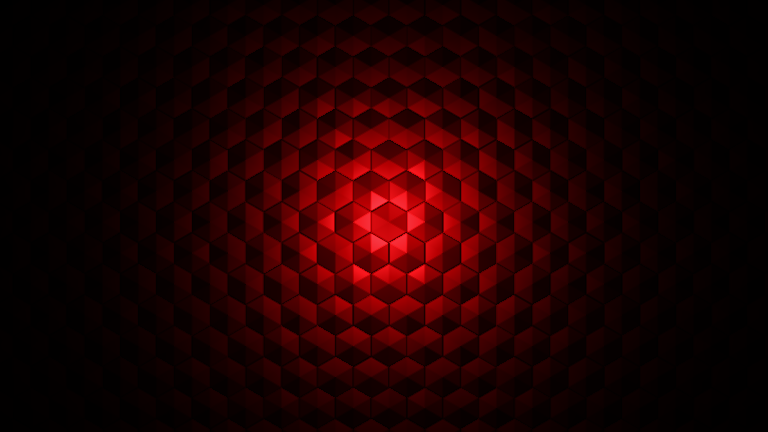
Write a Shadertoy shader that draws this background.

```glsl
// A wall of dark red hexagonal pyramids lit by one glow near the centre.
// Each hexagon splits into six flat facets; those facing the glow are brighter,
// and thin uneven seams separate the cells.

const float SECTOR = 1.04719755;               // 60 degrees
const float CELL_WIDTH = 0.0829;               // in canvas heights
const vec2 GLOW_OFFSET = vec2(0.0116, -0.014); // from the canvas centre

float hash(vec2 p) {
    return fract(sin(dot(p, vec2(127.1, 311.7))) * 43758.5453);
}

vec2 direction(float angle) {
    return vec2(cos(angle), sin(angle));
}

// Centre of the pointy-topped hexagon that holds p
vec2 hexCentre(vec2 p, float width) {
    vec2 pitch = width * vec2(1.0, 1.7320508);
    vec2 even = pitch * floor(p / pitch + 0.5);
    vec2 odd = pitch * (floor(p / pitch) + 0.5);
    return length(p - even) < length(p - odd) ? even : odd;
}

// Average light at distance r from the glow
float falloff(float r) {
    return 1.35 * exp(-5.7 * sqrt(r * r + 0.0115));
}

// Light on one facet of the pyramid at centre
float facetLight(vec2 centre, float sector, float r) {
    vec2 id = floor(centre / CELL_WIDTH * 4.0 + 0.5);
    vec2 toGlow = -centre / max(length(centre), 0.001);
    float facing = dot(direction(sector * SECTOR), toGlow);
    float contrast = mix(0.28, 0.65, smoothstep(0.0, 0.3, r));
    float variation = 0.86 + 0.28 * hash(id + mod(sector, 6.0) * 7.3);
    float glint = 0.3 * pow(max(facing, 0.0), 12.0) * exp(-r * r / 0.02);
    return falloff(r) * (1.0 + contrast * facing) * variation + glint;
}

// Deep red that turns slightly pink where the light is strong
vec3 redTone(float light) {
    float hot = max(light - 0.72, 0.0);
    return vec3(min(light, 0.97), 0.35 * hot, 0.012 * light + 0.4 * hot);
}

void mainImage(out vec4 fragColor, in vec2 fragCoord) {
    float pixel = 1.0 / iResolution.y;
    vec2 p = (fragCoord - 0.5 * iResolution.xy) * pixel - GLOW_OFFSET;
    float r = length(p);

    // Cell and facet under this point
    vec2 centre = hexCentre(p, CELL_WIDTH);
    vec2 local = p - centre;
    float turn = atan(local.y, local.x + 1e-6) / SECTOR;
    float sector = floor(turn + 0.5);
    float offset = turn - sector;
    float neighbour = sector + (offset < 0.0 ? -1.0 : 1.0);

    // Smooth the ridge between two facets
    float ridge = length(local) * sin((0.5 - abs(offset)) * SECTOR);
    float blend = 0.5 * (1.0 - smoothstep(0.0, pixel, ridge));
    float light = mix(facetLight(centre, sector, r),
                      facetLight(centre, neighbour, r), blend);

    // Facets grow a little brighter towards their outer edge
    float outward = dot(local, direction(sector * SECTOR));
    light *= 0.93 + 0.14 * outward / (0.5 * CELL_WIDTH);

    // Dark seams of uneven strength
    float edge = 0.5 * CELL_WIDTH - outward;
    float depth = mix(0.15, 0.7, hash(floor(centre * 400.0 + 0.5) + mod(sector, 6.0)));
    light *= 1.0 - depth * (1.0 - smoothstep(0.0005, 0.0015 + pixel, edge));

    fragColor = vec4(redTone(light), 1.0);
}
```
